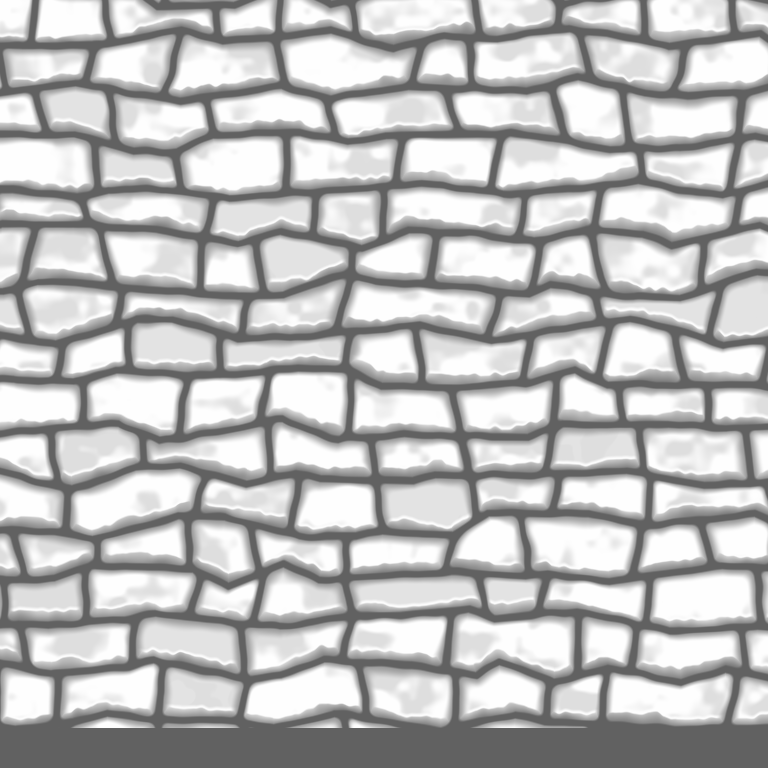
Give the GLSL for this texture, as a WebGL 1 fragment shader.

```glsl
precision highp float;
// A grey dry-stone wall of irregular chiselled blocks above a plain base strip.
uniform vec2 u_resolution;

#define ROW_HEIGHT 0.063
#define STONE_WIDTH 0.122
#define KNOT_STEP 0.074
#define BED_WAVE 0.56
#define HALF_JOINT 0.0044
#define ROUNDING 0.009
#define BEVEL 0.0115
#define SOFT_EDGE 0.0105
#define BASE_HEIGHT 0.052
#define MORTAR 0.38
#define FACE 0.995
#define DULL 0.87

float hash(vec2 p) {
  return fract(sin(dot(p, vec2(127.1, 311.7))) * 43758.545);
}

float noise(vec2 p) {
  vec2 i = floor(p), f = fract(p);
  f = f * f * (3.0 - 2.0 * f);
  return mix(mix(hash(i), hash(i + vec2(1.0, 0.0)), f.x),
             mix(hash(i + vec2(0.0, 1.0)), hash(i + 1.0), f.x), f.y);
}

float smoothMin(float a, float b, float k) {
  float h = max(k - abs(a - b), 0.0) / k;
  return min(a, b) - h * h * k * 0.25;
}

float segmentDistance(vec2 p, vec2 a, vec2 b) {
  vec2 pa = p - a, ba = b - a;
  return length(pa - ba * clamp(dot(pa, ba) / dot(ba, ba), 0.0, 1.0));
}

// Corner i of the jagged bed joint below a row.
vec2 bedKnot(float i, float row) {
  float dx = 0.84 * (hash(vec2(i, row + 17.0)) - 0.5);
  float dy = BED_WAVE * (hash(vec2(i + 31.0, row)) - 0.5);
  return vec2((i + dx) * KNOT_STEP, (row + dy) * ROW_HEIGHT);
}

// Signed distance to a bed joint, positive above it.
float bedDistance(vec2 p, float row) {
  float cell = floor(p.x / KNOT_STEP);
  float nearest = 1.0, height = 0.0;
  vec2 a = bedKnot(cell - 2.0, row);
  for (int i = -1; i <= 3; i++) {
    vec2 b = bedKnot(cell + float(i), row);
    nearest = min(nearest, segmentDistance(p, a, b));
    if (p.x >= a.x && p.x < b.x) height = mix(a.y, b.y, (p.x - a.x) / (b.x - a.x));
    a = b;
  }
  return p.y > height ? nearest : -nearest;
}

// Distance to the nearest upright joint (x) and the stone's index (y).
vec2 uprightDistance(vec2 p, float row) {
  float width = STONE_WIDTH * mix(0.85, 1.25, hash(vec2(row, 5.3)));
  float shift = hash(vec2(row, 9.1)) + 0.5 * mod(row, 2.0);
  float cell = floor(p.x / width - shift);
  float nearest = 1.0, stone = cell - 2.0;
  for (int i = -1; i <= 2; i++) {
    float k = cell + float(i);
    float slant = 0.6 * (hash(vec2(k, row + 53.0)) - 0.5);
    float x = (k + shift + 0.5 * (hash(vec2(k + 7.0, row)) - 0.5)) * width;
    float d = (p.x - x - slant * (p.y - (row + 0.5) * ROW_HEIGHT)) / sqrt(1.0 + slant * slant);
    nearest = min(nearest, abs(d));
    if (d > 0.0) stone = k;
  }
  return vec2(nearest, stone);
}

float wall(vec2 p, float blur) {
  // Slightly hand-cut edges.
  p += 0.004 * (vec2(noise(p * 42.0), noise(p * 42.0 + 19.0)) - 0.5);

  // Find the course holding this point.
  float row = floor(p.y / ROW_HEIGHT);
  float below = bedDistance(p, row), above = bedDistance(p, row + 1.0);
  if (below < 0.0) {
    row -= 1.0;
    above = below;
    below = bedDistance(p, row);
  } else if (above > 0.0) {
    row += 1.0;
    below = above;
    above = bedDistance(p, row + 1.0);
  }
  vec2 upright = uprightDistance(p, row);
  float crown = smoothMin(-above, upright.x, ROUNDING);
  float inside = smoothMin(crown, below, ROUNDING) - HALF_JOINT;
  vec2 id = vec2(upright.y, row);

  // Worn face: mostly white, with cloudy patches and a few dull stones.
  float cloud = noise(p * vec2(20.0, 28.0) + id * 3.7) * 0.7 + noise(p * 65.0) * 0.3;
  float dull = max(smoothstep(0.5, 0.72, cloud), 0.85 * step(0.88, hash(id + 2.5)));
  float lower = below - HALF_JOINT;
  float bevel = BEVEL * (0.45 + 0.8 * noise(p * vec2(24.0, 8.0) + id * 5.1))
              + 0.0045 * (noise(vec2(p.x * 110.0, row * 3.0)) - 0.5);
  float lip = smoothstep(0.001, 0.006, lower - bevel);
  float shade = mix(FACE, DULL, dull * lip);

  // Soft shadow along the top and sides.
  float reach = SOFT_EDGE * (0.45 + 1.1 * noise(p * 22.0 + id));
  shade = mix(0.6, shade, smoothstep(-0.001, reach, crown - HALF_JOINT));

  // Chipped bevel along the bottom.
  float facet = mix(0.53, 0.79, clamp(lower / bevel, 0.0, 1.0))
              + 0.14 * (noise(p * vec2(38.0, 60.0) + id) - 0.5);
  shade = mix(min(facet, shade), shade, smoothstep(-0.0014, 0.0014, lower - bevel));

  return mix(MORTAR, shade, smoothstep(-blur, blur, inside));
}

void main() {
  float pixel = 1.0 / min(u_resolution.x, u_resolution.y);
  vec2 p = gl_FragCoord.xy * pixel;
  float stones = wall(p, max(0.0015, 0.75 * pixel));
  float base = smoothstep(-0.5 * pixel, 0.5 * pixel, p.y - BASE_HEIGHT);
  gl_FragColor = vec4(vec3(mix(MORTAR, stones, base)), 1.0);
}
```
